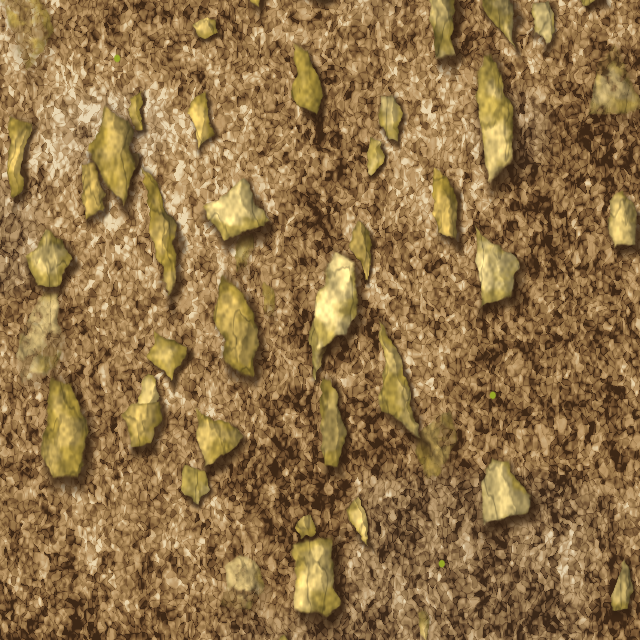
Give the GLSL for this texture, as a Shadertoy shader.

```glsl
// Weathered earth bank: fine brown crumbs and pale flakes with upright, mossy stones.
// Ragged cellular noise builds the soil; a jittered grid scatters faceted polygons,
// each with a cast shadow, worn edges and a partly buried surface.

const float TAU = 6.2832;
const vec3 DARK_EARTH  = vec3(0.24, 0.155, 0.085);
const vec3 BROWN_EARTH = vec3(0.46, 0.33, 0.195);
const vec3 TAN_EARTH   = vec3(0.60, 0.465, 0.285);
const vec3 LIGHT_EARTH = vec3(0.74, 0.595, 0.40);
const vec3 PALE_CHIP   = vec3(0.92, 0.84, 0.68);
const vec3 OLIVE_STONE = vec3(0.74, 0.62, 0.32);
const vec3 CREAM_STONE = vec3(0.81, 0.72, 0.48);
const vec3 MOSS        = vec3(0.56, 0.47, 0.14);
const vec3 LEAF        = vec3(0.60, 0.66, 0.16);

float hash(vec2 p) {
    return fract(sin(dot(p, vec2(127.1, 311.7))) * 43758.5);
}

vec2 hash2(vec2 p) {
    return vec2(hash(p), hash(p + 57.3));
}

float noise(vec2 p) {
    vec2 i = floor(p), f = fract(p);
    f = f * f * (3.0 - 2.0 * f);
    return mix(mix(hash(i), hash(i + vec2(1, 0)), f.x),
               mix(hash(i + vec2(0, 1)), hash(i + vec2(1, 1)), f.x), f.y);
}

float fbm(vec2 p) {
    float sum = 0.0, gain = 0.53;
    for (int i = 0; i < 4; i++) {
        sum += gain * noise(p);
        p = mat2(1.6, 1.2, -1.2, 1.6) * p + 7.1;
        gain *= 0.5;
    }
    return sum;
}

vec2 wobble(vec2 p) {
    return vec2(noise(p), noise(p + 31.0)) - 0.5;
}

// Nearest distance, gap to the second nearest, and a random tone per cell.
vec3 crumbs(vec2 p) {
    vec2 cell = floor(p);
    float near = 8.0, next = 8.0, tone = 0.0;
    for (int y = -1; y <= 1; y++)
    for (int x = -1; x <= 1; x++) {
        vec2 id = cell + vec2(x, y);
        float d = length(id + hash2(id) - p);
        if (d < near) { next = near; near = d; tone = hash(id + 19.7); }
        else next = min(next, d);
    }
    return vec3(near, next - near, tone);
}

vec3 earthRamp(float t) {
    vec3 c = mix(DARK_EARTH, BROWN_EARTH, smoothstep(-0.04, 0.27, t));
    c = mix(c, TAN_EARTH, smoothstep(0.25, 0.48, t));
    c = mix(c, LIGHT_EARTH, smoothstep(0.48, 0.72, t));
    return mix(c, PALE_CHIP, smoothstep(0.70, 1.10, t));
}

vec3 soil(vec2 uv) {
    vec2 warped = uv + 0.014 * wobble(uv * 24.0) + 0.007 * wobble(uv * 110.0);
    vec3 grain = crumbs(warped * vec2(125.0, 80.0));
    vec3 chip = crumbs(warped * vec2(52.0, 28.0) + 9.0);
    float lower = 1.0 - smoothstep(0.08, 0.34, uv.y);
    float darkBand = exp(-pow((uv.y - 0.29) / 0.15, 2.0)) * smoothstep(0.0, 0.45, uv.x);

    float t = 0.54 + 0.50 * (grain.z - 0.5);
    t += 0.80 * (fbm(uv * vec2(6.0, 5.0)) - 0.5);
    t += 0.75 * (fbm(warped * vec2(60.0, 34.0)) - 0.5);
    t += 0.55 * (noise(uv * vec2(210.0, 150.0)) - 0.5);
    t -= 0.20 * (1.0 - smoothstep(0.0, 0.35, grain.y));
    t += 0.16 * (uv.y - 0.5) - 0.16 * (uv.x - 0.5) - 0.17 * darkBand;
    t += lower * 0.55 * (fbm(warped * vec2(30.0, 14.0)) - 0.42);

    // Loose pale flakes lie on the crumbs, with dark pits between them.
    float loose = step(0.84, chip.z) * (1.0 - smoothstep(0.25, 0.42, chip.x));
    float pit = step(chip.z, 0.10) * (1.0 - smoothstep(0.15, 0.50, chip.x));
    t = mix(t, 0.84 + 0.3 * (grain.z - 0.5), loose * 0.65) - 0.22 * pit;
    vec3 col = earthRamp(t);
    float grey = smoothstep(0.6, 0.85, noise(uv * 5.0 + 40.0));
    return mix(col, vec3(dot(col, vec3(0.35, 0.45, 0.20))), 0.12 * grey);
}

// Irregular six-sided outline in stone space, negative inside.
float stoneShape(vec2 q, vec2 id) {
    q.x *= 1.0 + 0.8 * (hash(id + 3.1) - 0.5) * q.y;
    float d = -1.0;
    for (int k = 0; k < 6; k++) {
        vec2 side = id + float(k) * 13.7;
        float angle = (float(k) + 0.8 * hash(side)) * TAU / 6.0;
        d = max(d, dot(q, vec2(cos(angle), sin(angle))) - mix(0.58, 1.0, hash(side + 5.0)));
    }
    return d;
}

vec3 stoneColor(vec2 uv, vec2 q, float d, vec2 id) {
    float wear = fbm(uv * vec2(60.0, 28.0) + id);
    vec3 col = mix(OLIVE_STONE, CREAM_STONE, hash(id + 8.0));
    col *= mix(0.80, 1.10, sqrt(hash(id + 12.0)));
    float ridge = q.x + 0.8 * (hash(id + 2.0) - 0.5) * q.y - 0.25 + 0.7 * (wear - 0.5);
    col *= mix(1.08, 0.74, smoothstep(-0.06, 0.10, ridge));
    float moss = smoothstep(0.48, 0.74, fbm(uv * 26.0 + id * 3.0) + 0.16 * smoothstep(-0.5, 0.0, d));
    col = mix(col, MOSS, 0.55 * moss);
    float crack = 1.0 - smoothstep(0.0, 0.05, abs(fbm(uv * vec2(34.0, 13.0) + id * 2.0) - 0.46));
    col *= 0.62 + 0.74 * wear + 0.30 * (noise(uv * vec2(200.0, 140.0)) - 0.5);
    return col * (1.0 - 0.22 * crack) * mix(1.0, 0.84, smoothstep(-0.14, 0.0, d));
}

vec3 addStones(vec3 col, vec2 uv, vec2 grid, float density, float scale) {
    vec2 cell = floor(uv * grid);
    vec2 ragged = uv + 0.022 * (vec2(fbm(uv * 34.0), fbm(uv * 34.0 + 17.0)) - 0.5);
    for (int y = -1; y <= 1; y++)
    for (int x = -1; x <= 1; x++) {
        vec2 id = cell + vec2(x, y) + grid * 3.0;
        if (hash(id + 1.7) > density) continue;
        vec2 center = (cell + vec2(x, y) + 0.15 + 0.7 * hash2(id)) / grid;
        vec2 size = scale * vec2(mix(0.020, 0.043, hash(id + 4.0)), mix(0.036, 0.105, hash(id + 6.0)));
        float tilt = 0.5 * (hash(id + 9.0) - 0.35);
        mat2 turn = mat2(cos(tilt), -sin(tilt), sin(tilt), cos(tilt));
        vec2 q = turn * (ragged - center) / size;
        vec2 shadowQ = turn * (ragged - center - scale * vec2(0.006, -0.010)) / size;
        float d = stoneShape(q, id);
        float buried = step(0.66, hash(id + 15.0));
        float shadow = 1.0 - smoothstep(-0.10, 0.30, stoneShape(shadowQ, id));
        col = mix(col, DARK_EARTH * 0.8, shadow * mix(0.80, 0.2, buried));
        float cover = 1.0 - smoothstep(-0.04, 0.04, d);
        cover *= mix(1.0, 0.15 + 0.6 * smoothstep(0.35, 0.6, fbm(uv * 50.0 + id)), buried);
        col = mix(col, stoneColor(uv, q, d, id), cover);
    }
    return col;
}

void mainImage(out vec4 fragColor, in vec2 fragCoord) {
    vec2 uv = fragCoord / iResolution.xy;
    vec3 col = soil(uv);
    col = addStones(col, uv, vec2(11.0, 9.0), 0.24, 0.55);
    col = addStones(col, uv, vec2(7.0, 5.5), 0.72, 1.0);

    // Tiny fresh leaves.
    vec3 leaf = crumbs(uv * vec2(46.0, 38.0) + 70.0);
    col = mix(col, LEAF, step(0.994, leaf.z) * (1.0 - smoothstep(0.16, 0.28, leaf.x)));
    fragColor = vec4(col, 1.0);
}
```
